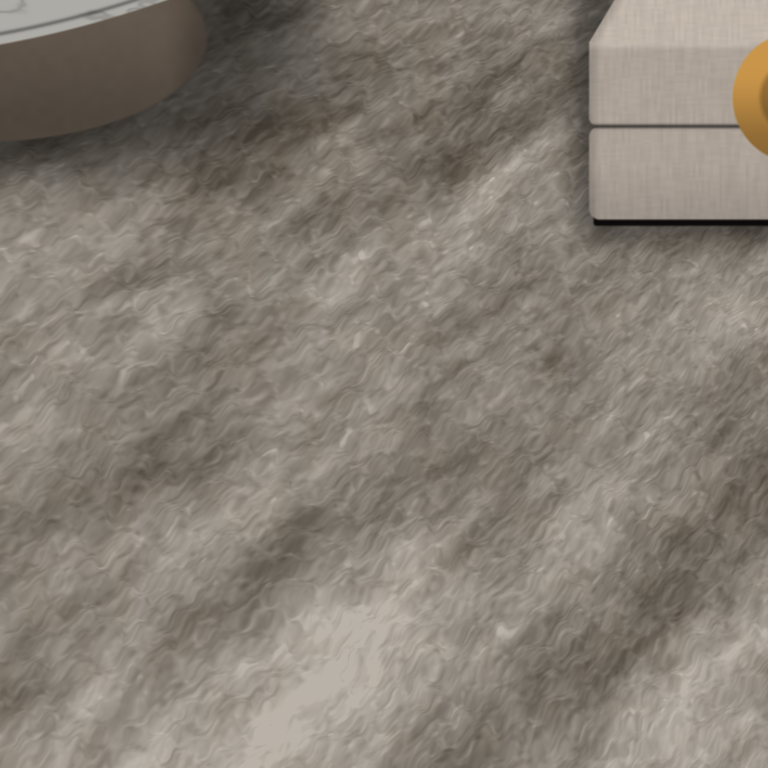
Write a Shadertoy shader that draws this texture.

```glsl
// Streaked taupe carpet seen at an angle, with a drum table, an ottoman and a brass disc

const vec3 PILE_DARK   = vec3(0.35, 0.32, 0.28);
const vec3 PILE_LIGHT  = vec3(0.71, 0.68, 0.64);
const vec3 DRUM        = vec3(0.36, 0.32, 0.28);
const vec3 MARBLE      = vec3(0.68, 0.67, 0.65);
const vec3 LINEN       = vec3(0.67, 0.63, 0.59);
const vec3 PLINTH      = vec3(0.05, 0.04, 0.04);
const vec3 BRASS       = vec3(0.70, 0.52, 0.26);
const vec2 VANISH      = vec2(2.1, 1.7);      // where the streaks converge
const vec2 STREAK_FREQ = vec2(3.0, 13.0);     // along, across
const vec2 GRAIN_FREQ  = vec2(75.0, 155.0);
const float STREAK_GAIN = 0.95;
const float MOTTLE_GAIN = 0.55;
const float GRAIN_GAIN  = 0.46;
const float SOFT = 0.0022;                    // edge softness

float hash(vec2 p) {
    return fract(sin(dot(p, vec2(127.1, 311.7))) * 43758.5);
}

float noise(vec2 p) {
    vec2 i = floor(p), f = fract(p);
    f = f * f * (3.0 - 2.0 * f);
    return mix(mix(hash(i), hash(i + vec2(1, 0)), f.x),
               mix(hash(i + vec2(0, 1)), hash(i + vec2(1, 1)), f.x), f.y);
}

float fbm(vec2 p) {
    float sum = 0.0, gain = 0.5;
    for (int i = 0; i < 4; i++) {
        sum += gain * noise(p);
        p = mat2(1.95, 0.15, -0.15, 1.95) * p + 17.3;
        gain *= 0.5;
    }
    return sum / 0.9375;
}

float bump(float x, float center, float width) {
    float d = (x - center) / width;
    return exp(-d * d);
}

float roundBox(vec2 p, vec2 center, vec2 halfSize, float radius) {
    vec2 q = abs(p - center) - halfSize + radius;
    return length(max(q, 0.0)) + min(max(q.x, q.y), 0.0) - radius;
}

float cover(float d) {
    return 1.0 - smoothstep(-SOFT, SOFT, d);
}

vec3 carpet(vec2 p) {
    // log-polar coordinates: x along the streaks, y across them
    vec2 d = VANISH - p;
    float angle = atan(d.y, d.x);
    vec2 s = 2.0 * vec2(log(length(d)), angle);
    s.y += 0.035 * (fbm(p * 7.0) - 0.5);

    float streak = fbm(s * STREAK_FREQ + 4.0) - 0.5;
    float mottle = fbm(s * vec2(16.0, 38.0) + 31.0) - 0.5;
    vec2 g = s * GRAIN_FREQ + 1.5 * noise(p * 60.0);
    float grain = 0.65 * noise(g) + 0.35 * noise(g * 1.9 + 9.0) - 0.5;
    float fleck = smoothstep(0.72, 1.0, noise(g * 0.9 + 57.0));

    float tone = 0.50 + 0.24 * (0.5 - p.y);
    tone += STREAK_GAIN * streak + MOTTLE_GAIN * mottle + GRAIN_GAIN * grain;
    tone += fleck * (0.12 + 0.4 * max(streak + mottle, 0.0));
    tone += 0.20 * bump(angle, 0.765, 0.028) + 0.16 * bump(angle, 0.96, 0.05);
    tone -= 0.24 * bump(angle, 0.855, 0.045);
    vec3 col = mix(PILE_DARK, PILE_LIGHT, clamp(tone, -0.1, 1.05));
    return col + vec3(-0.008, 0.0, 0.012) * (noise(p * 25.0) - 0.4);
}

void mainImage(out vec4 fragColor, in vec2 fragCoord) {
    vec2 p = fragCoord / iResolution.xy;
    vec3 col = carpet(p);

    // contact shadows
    float drumShade = length((p - vec2(0.04, 0.97)) / vec2(0.37, 0.20));
    col *= mix(0.48, 1.0, smoothstep(0.72, 1.30, drumShade));
    float boxShade = roundBox(p, vec2(1.18, 0.87), vec2(0.41, 0.16), 0.03);
    col *= mix(0.55, 1.0, smoothstep(-0.01, 0.055, boxShade));

    // drum table with a marble top
    vec2 e = (p - vec2(-0.03, 0.95)) / vec2(0.30, 0.135);
    vec3 drum = DRUM * (0.84 + 0.22 * smoothstep(-0.9, 0.3, e.y));
    drum *= 1.0 - 0.25 * smoothstep(0.8, 1.0, e.x);
    drum += 0.012 * (noise(p * 90.0) - 0.5);
    col = mix(col, drum, cover((length(e) - 1.0) * 0.14));
    float rim = 0.942 + 0.18 * p.x + 0.4 * p.x * p.x - p.y;
    float vein = bump(fbm(p * vec2(14.0, 30.0)), 0.5, 0.05);
    vec3 marble = MARBLE * (1.0 - 0.14 * vein);
    marble *= 1.0 - 0.35 * bump(rim, -0.014, 0.003);
    col = mix(col, marble, cover(rim));

    // ottoman: plinth, two cushions, lighter slanted top
    col = mix(col, PLINTH, cover(roundBox(p, vec2(1.173, 0.75), vec2(0.4, 0.044), 0.004)));
    vec2 q = p - vec2(0.6 * max(p.y - 0.945, 0.0), 0.0);
    float lower = roundBox(q, vec2(1.167, 0.775), vec2(0.4, 0.061), 0.014);
    float upper = roundBox(q, vec2(1.167, 0.967), vec2(0.4, 0.132), 0.012);
    float weave = noise(p * vec2(260.0, 45.0)) + 0.6 * noise(p * vec2(70.0, 300.0)) - 0.8;
    vec3 linen = LINEN * (1.0 + 0.055 * weave);
    linen *= 1.0 + 0.12 * smoothstep(0.932, 0.944, p.y);
    linen *= 1.0 - 0.10 * smoothstep(0.80, 0.71, p.y);
    linen *= 1.0 - 0.14 * smoothstep(0.018, 0.0, q.x - 0.767);
    linen *= 1.0 - 0.55 * bump(p.y, 0.8355, 0.003);
    col = mix(col, linen, cover(min(lower, upper)));

    // brass disc
    float disc = length((p - vec2(1.035, 0.873)) / vec2(0.081, 0.084));
    vec3 brass = BRASS * (0.78 + 0.34 * smoothstep(0.80, 0.91, p.y));
    brass *= 1.0 - 0.25 * smoothstep(0.62, 0.5, disc);
    col = mix(col, brass, cover((disc - 1.0) * 0.08));

    fragColor = vec4(clamp(col, 0.0, 1.0), 1.0);
}
```
